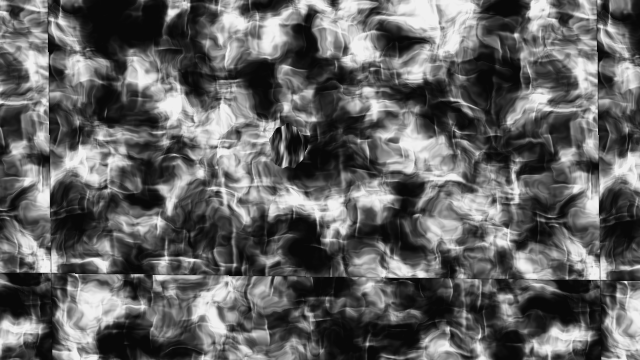
Write a Shadertoy shader that draws this texture.

```glsl
float hash(vec2 p) {
    return fract(sin(dot(p, vec2(127.1, 311.7))) * 43758.5453);
}

float valueNoise(vec2 p) {
    vec2 cell = floor(p), f = fract(p);
    f = f * f * (3.0 - 2.0 * f);
    float low = mix(hash(cell), hash(cell + vec2(1, 0)), f.x);
    float high = mix(hash(cell + vec2(0, 1)), hash(cell + vec2(1, 1)), f.x);
    return mix(low, high, f.y);
}

float fbm(vec2 p, int octaves) {
    float sum = 0.0, weight = 0.5;
    for (int i = 0; i < octaves; i++) {
        sum += weight * (valueNoise(p) - 0.5);
        p = p * 2.03 + vec2(17.3, 9.1);
        weight *= 0.5;
    }
    return sum;
}

// Lit on one side of a level, shaded on the other
float relief(float level, float edge, float spread) {
    float lit = smoothstep(0.0, edge, level) * exp(-max(level, 0.0) / spread);
    float shade = smoothstep(0.0, edge, -level) * exp(min(level, 0.0) / spread);
    return lit - 0.7 * shade;
}

// Overlapping fold along part of a noise contour
float fold(vec2 p, float spread) {
    float presence = smoothstep(0.4, 0.7, valueNoise(p * 0.9 + 31.7));
    return presence * relief(valueNoise(p) - 0.5, 0.05, spread);
}

// Short bowed strokes, level or upright, with a bright rim and a dark side
float creases(vec2 p, float seed) {
    vec2 cell = floor(p);
    float sum = 0.0;
    for (int y = -1; y <= 1; y++)
    for (int x = -1; x <= 1; x++) {
        vec2 id = cell + vec2(x, y);
        vec2 key = id + seed;
        vec2 d = p - id - vec2(hash(key + 3.1), hash(key + 7.7));
        if (hash(key + 11.3) > 0.5) d = d.yx;
        if (hash(key + 23.9) > 0.5) d.y = -d.y;
        d.y += 0.9 * (hash(key + 31.7) - 0.5) * d.x * d.x;
        float reach = mix(0.3, 0.9, hash(key + 41.3));
        float fade = 1.0 - smoothstep(0.4 * reach, reach, abs(d.x));
        float rim = exp(-d.y * d.y / 0.0016);
        sum += fade * hash(key + 53.1) * (rim - 0.6 * relief(d.y, 0.07, 0.14));
    }
    return sum;
}

// Crumpled surface: small swirled masses, folds, creases and grain
float crumple(vec2 p) {
    vec2 flow = vec2(fbm(p * 8.0, 4), fbm(p * 8.0 + 19.7, 4));
    vec2 q = p + 0.13 * flow;
    float mass = fbm(q * 11.0, 4);
    float lit = 0.35 + 0.65 * smoothstep(-0.18, 0.1, mass);
    float strokes = creases((p + 0.05 * flow) * 8.5, 0.0)
                  + 0.8 * creases((p + 0.05 * flow) * 15.0, 61.0);
    float folds = fold(q * 12.0 + 5.3, 0.13) + 0.6 * fold(q * 23.0 + 2.9, 0.16);
    float grain = fbm(q * 38.0, 3);
    float scratches = fbm(vec2(q.x * 95.0, q.y * 32.0), 2)
                    + fbm(vec2(q.x * 32.0, q.y * 95.0) + 7.1, 2);
    float height = 0.95 * mass + 0.17 * strokes + 0.1 * folds
                 + lit * (0.3 * grain + 0.22 * scratches);
    return smoothstep(-0.25, 0.28, height);
}

// Upright fibres
float fibres(vec2 p) {
    float sway = 0.03 * fbm(p * 12.0, 3);
    float strands = fbm(vec2(p.x + sway, p.y * 0.2) * 75.0, 3);
    return smoothstep(-0.25, 0.25, strands + 0.5 * fbm(p * 20.0, 3));
}

void mainImage(out vec4 fragColor, in vec2 fragCoord) {
    vec2 p = fragCoord / iResolution.y;

    // Slightly skewed tiles with hard seams
    vec2 tileSize = vec2(1.525, 1.4);
    vec2 corner = vec2(0.145 - 0.012 * p.y, 0.243 - 0.013 * p.x);
    vec2 local = mod(p - corner, tileSize);
    vec2 border = min(local, tileSize - local);
    float seam = 1.0 - smoothstep(0.0, 0.004, min(border.x, border.y));

    float tone = crumple(local + vec2(3.2, 1.7));

    // Small rounded inset of fibres
    vec2 inset = (p - vec2(0.8, 0.593)) / vec2(0.053, 0.062);
    float outline = length(inset) + 0.2 * (valueNoise(inset * 3.0) - 0.5);
    tone = mix(tone, fibres(p), 1.0 - smoothstep(0.94, 1.0, outline));

    tone *= 1.0 - 0.25 * seam;
    float grey = 0.03 + 0.91 * pow(tone, 1.25);
    fragColor = vec4(vec3(grey), 1.0);
}
```
